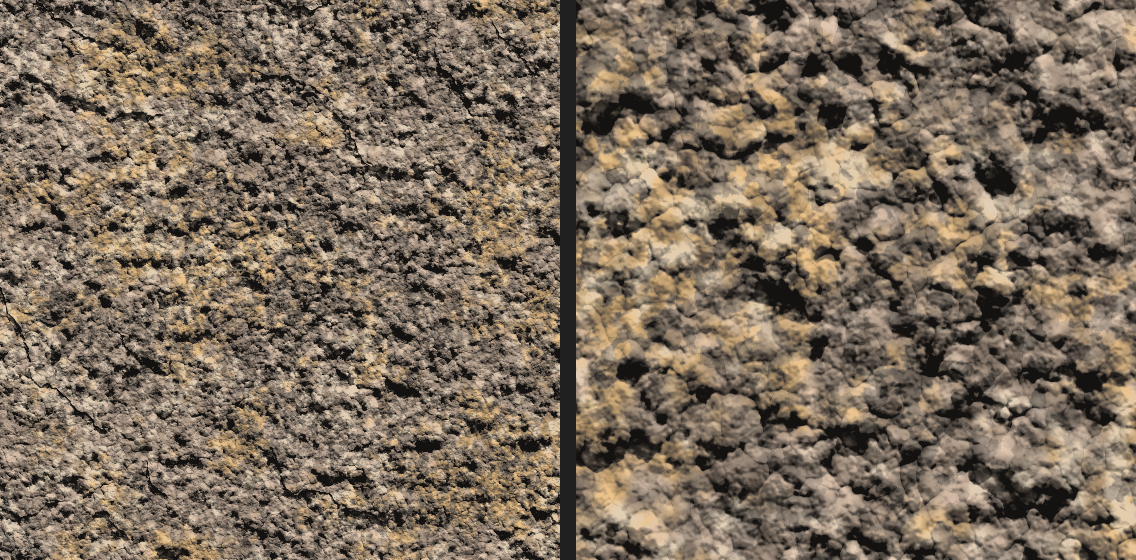
Left, the full canvas; right, a detail of the centre.
Reproduce this texture procedurally as a three.js fragment shader.

```glsl
// Weathered granite-like rock face: a rough height field of noise, pebbles and
// diagonal ledges, lit from above with short cast shadows, then stained
// with mauve grey, ochre and pale mineral patches and dark lichen specks.

#define ROUGHNESS 0.072
#define ROUGH_SCALE 31.0
#define PEBBLE_HEIGHT 0.0085
#define PEBBLE_SCALE 88.0
#define LEDGE_HEIGHT 0.015
#define LEDGE_SCALE 5.0
#define LIGHT_DIR vec2(0.29, 0.957)
#define LIGHT_SLOPE 0.85
#define LIT_GAIN 0.20
#define SHADOW_DEPTH 0.34
#define BASE_TONE 0.575

varying vec2 vUv;

float hash(vec2 p) {
  vec3 q = fract(vec3(p.xyx) * 0.1031);
  q += dot(q, q.yzx + 33.33);
  return fract((q.x + q.y) * q.z);
}

float noise(vec2 p) {
  vec2 i = floor(p), f = fract(p);
  f = f * f * (3.0 - 2.0 * f);
  float low = mix(hash(i), hash(i + vec2(1.0, 0.0)), f.x);
  float high = mix(hash(i + vec2(0.0, 1.0)), hash(i + vec2(1.0)), f.x);
  return mix(low, high, f.y);
}

float fbm(vec2 p) {
  float sum = 0.0, amp = 0.5;
  for (int i = 0; i < 5; i++) {
    sum += amp * noise(p);
    p = mat2(1.6, 1.2, -1.2, 1.6) * p + 17.3;
    amp *= 0.5;
  }
  return sum;
}

// Nearest pebble: x = squared distance to its centre, y = its random value
vec2 pebble(vec2 p) {
  vec2 cell = floor(p), nearest = vec2(9.0, 0.0);
  for (int y = -1; y <= 1; y++) {
    for (int x = -1; x <= 1; x++) {
      vec2 id = cell + vec2(float(x), float(y));
      vec2 d = id + vec2(hash(id), hash(id + 57.0)) - p;
      float dist = dot(d, d);
      if (dist < nearest.x) nearest = vec2(dist, hash(id + 113.0));
    }
  }
  return nearest;
}

// Bends the grid so that pebbles and ledges become ragged
vec2 warp(vec2 p) {
  vec2 bend = vec2(noise(p * 70.0), noise(p * 70.0 + 31.0)) - 0.5;
  vec2 fray = vec2(noise(p * 190.0 + 3.0), noise(p * 190.0 + 47.0)) - 0.5;
  return p + 0.010 * bend + 0.004 * fray;
}

// Sporadic steps whose steep faces look to the lower left
float ledges(vec2 p) {
  float along = dot(p, vec2(0.64, 0.77)) * LEDGE_SCALE + 2.2 * noise(p * 3.5 + 8.0);
  float saw = fract(along + 0.3 * noise(p * 21.0));
  float mask = smoothstep(0.45, 0.75, noise(p * 8.0 + 40.0));
  return (1.0 - saw) * smoothstep(0.0, 0.04, saw) * mask;
}

float height(vec2 p) {
  vec2 w = warp(p);
  float dome = 1.0 - min(pebble(w * PEBBLE_SCALE).x, 1.0);
  float coverage = 0.4 + 1.1 * noise(p * 17.0 + 5.0);
  return ROUGHNESS * fbm(p * ROUGH_SCALE)
       + PEBBLE_HEIGHT * dome * coverage
       + LEDGE_HEIGHT * ledges(w);
}

void main() {
  vec2 p = vUv + 3.0;
  float h = height(p);

  // Slope towards the light, and the highest blocker on the way to it
  float slope = (h - height(p + LIGHT_DIR * 0.0016)) / 0.0016;
  float lit = slope * inversesqrt(1.0 + slope * slope);
  float blocker = 0.0;
  for (int i = 1; i <= 4; i++) {
    float reach = 0.0016 * float(i) + 0.0004 * float(i * i);
    blocker = max(blocker, height(p + LIGHT_DIR * reach) - h - reach * LIGHT_SLOPE);
  }
  float shadow = smoothstep(0.0, 0.0036, blocker);

  // Stains and minerals
  float grain = fbm(p * 95.0 + 70.0);
  float rust = smoothstep(0.44, 0.62, 0.6 * fbm(p * 9.0 + 20.0) + 0.4 * fbm(p * 48.0 + 33.0));
  float pale = smoothstep(0.49, 0.66, 0.4 * fbm(p * 13.0 + 90.0) + 0.6 * fbm(p * 70.0 + 11.0));
  float lichenPatch = smoothstep(0.30, 0.62, fbm(p * 8.0 + 55.0));
  float lichen = lichenPatch * smoothstep(0.47, 0.58, fbm(p * 105.0 + 130.0));
  vec2 stone = pebble(warp(p) * PEBBLE_SCALE);
  float crevice = smoothstep(0.22, 0.65, stone.x);

  float tone = BASE_TONE + LIT_GAIN * lit - SHADOW_DEPTH * shadow
             + 0.15 * (stone.y - 0.5) - 0.14 * crevice + 0.5 * (grain - 0.48)
             + 0.06 * (rust - 0.5) + 0.17 * pale - 0.20 * lichen;
  tone = clamp(tone, 0.08, 0.88);

  // Tint the tone: mauve grey rock, ochre stain, chalky mineral, cool lichen
  vec3 mauve = vec3(1.0, 0.885, 0.785);
  vec3 ochre = vec3(1.05, 0.865, 0.61);
  vec3 chalk = vec3(1.0, 0.93, 0.82);
  vec3 tint = mix(mauve, ochre, rust * smoothstep(0.2, 0.65, tone));
  tint = mix(tint, chalk, 0.75 * pale);
  tint = mix(tint, vec3(0.97, 0.90, 0.83), 0.6 * lichen);
  gl_FragColor = vec4(tone * tint, 1.0);
}
```
